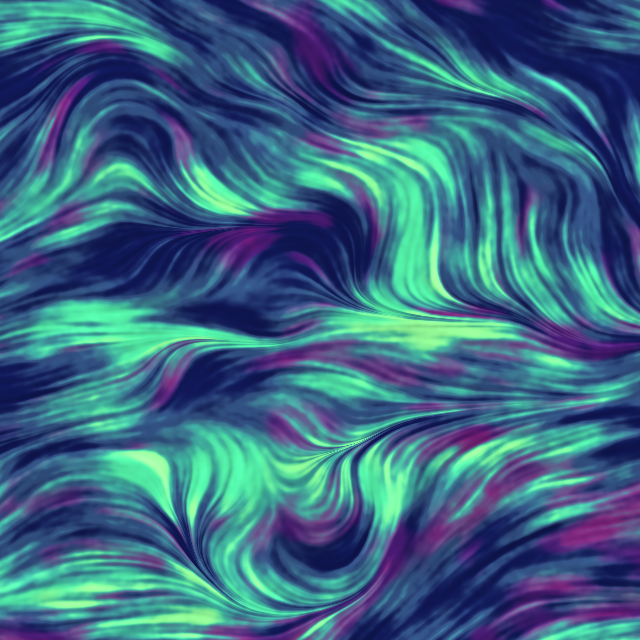
Write a WebGL 2 fragment shader that draws this background.

```glsl
#version 300 es
precision highp float;
// Silky strands of teal, green and violet combed along a swirling flow field.

uniform vec2 u_resolution;
out vec4 outColor;

// Flow
const int   STEPS = 52;
const float STEP_LENGTH = 0.004;
const float CALM_TURN = 0.7;
const float WILD_TURN = 2.3;
const vec2  BEND_SCALE = vec2(3.0, 5.0);
const vec2  RIPPLE_SCALE = vec2(8.0, 12.0);

// Strands
const vec2  FOLD_SCALE = vec2(4.0, 11.0);
const float LOCK_SCALE = 36.0;
const float HAIR_SCALE = 125.0;
const float FOLD_GAIN = 0.5;
const float SOURCE_GAIN = 0.36;
const float LOCK_GAIN = 1.25;
const float HAIR_GAIN = 1.5;
const float CONTRAST = 3.5;
const float TONE_SHIFT = -0.07;
const float SHEEN = 0.5;

// Bright ribbons
const float RIBBON_GAIN = 0.2;
const float RIBBON_SPACING = 0.255;
const float RIBBON_CENTER = 0.52;

// Colours, dark to bright
const vec3 NAVY    = vec3(0.06, 0.09, 0.33);
const vec3 SLATE   = vec3(0.19, 0.31, 0.50);
const vec3 TEAL    = vec3(0.23, 0.47, 0.56);
const vec3 SEA     = vec3(0.24, 0.66, 0.61);
const vec3 MINT    = vec3(0.31, 0.90, 0.63);
const vec3 LIME    = vec3(0.62, 0.96, 0.56);
const vec3 VIOLET  = vec3(0.30, 0.10, 0.45);
const vec3 MAUVE   = vec3(0.48, 0.32, 0.56);
const vec3 MAGENTA = vec3(0.56, 0.10, 0.46);

const float PI = 3.14159;
const mat2  TILT = mat2(0.8, 0.6, -0.6, 0.8); // keeps the grain off the axes

float hash(ivec2 cell, int seed) {
    uint h = uint(cell.x) * 1597u ^ uint(cell.y) * 51749u ^ uint(seed) * 7919u;
    h = h * 747796u + 28913u;
    h = ((h >> 15u) ^ h) * 277803u;
    h = ((h >> 13u) ^ h) * 668265u;
    h ^= h >> 16u;
    return float(h & 65535u) / 32767.5 - 1.0;
}

// Smooth value noise from -1 to 1
float noise(vec2 p, int seed) {
    ivec2 c = ivec2(floor(p));
    vec2 f = fract(p);
    f = f * f * f * (f * (f * 6.0 - 15.0) + 10.0);
    float low  = mix(hash(c, seed), hash(c + ivec2(1, 0), seed), f.x);
    float high = mix(hash(c + ivec2(0, 1), seed), hash(c + ivec2(1, 1), seed), f.x);
    return mix(low, high, f.y);
}

// Mostly level flow, with patches that curl strongly
vec2 flowDirection(vec2 p) {
    float wildness = smoothstep(0.0, 0.7, noise(p * 2.6, 1));
    float bend = noise(p * BEND_SCALE, 2) + 0.4 * noise(p * RIPPLE_SCALE, 3);
    float angle = mix(CALM_TURN, WILD_TURN, wildness) * bend;
    return vec2(cos(angle), sin(angle));
}

vec3 palette(float t) {
    vec3 c = mix(NAVY, SLATE, smoothstep(0.04, 0.32, t));
    c = mix(c, TEAL, smoothstep(0.36, 0.6, t));
    c = mix(c, SEA, smoothstep(0.58, 0.78, t));
    return mix(c, MINT, smoothstep(0.74, 0.96, t));
}

void main() {
    vec2 p = gl_FragCoord.xy / u_resolution.y;

    // Average noise of several sizes along the streamline
    vec2 q = p;
    vec4 sum = vec4(0.0);
    float total = 0.0;
    for (int i = 0; i < STEPS; i++) {
        float weight = 1.0 + cos(PI * float(i) / float(STEPS));
        vec2 grain = TILT * q;
        sum += weight * vec4(noise(q * FOLD_SCALE, 4), noise(grain * LOCK_SCALE, 5),
                             noise(grain * HAIR_SCALE, 6), noise(grain * LOCK_SCALE, 7));
        total += weight;
        q -= STEP_LENGTH * flowDirection(q);
    }
    sum /= total;

    // Brightness: ribbons, folds, locks and single hairs
    float drift = 1.3 * noise(p * vec2(2.5, 2.0), 8);
    float ribbon = cos(2.0 * PI * (p.y - RIBBON_CENTER) / RIBBON_SPACING + drift);
    float tone = FOLD_GAIN * sum.x + SOURCE_GAIN * noise(q * FOLD_SCALE, 9)
               + LOCK_GAIN * sum.y + HAIR_GAIN * sum.z
               + RIBBON_GAIN * ribbon + TONE_SHIFT;
    float light = 1.0 / (1.0 + exp(-CONTRAST * tone));
    vec3 color = palette(light);

    // Violet locks in the shade, with a few magenta patches
    float hue = 0.5 * noise(q * vec2(3.0, 8.0), 10) + 1.5 * sum.w + 0.8 * sum.z;
    float shade = 1.0 - smoothstep(0.45, 0.88, light);
    vec3 warm = mix(VIOLET, MAUVE, smoothstep(0.1, 0.65, light));
    warm = mix(warm, MAGENTA, 0.7 * smoothstep(0.55, 0.95, hue));
    color = mix(color, warm, 0.9 * shade * smoothstep(0.05, 0.5, hue));

    // Yellow-green glints on the brightest strands
    float glint = smoothstep(0.8, 0.97, light) * smoothstep(-0.1, 0.5, hue);
    color = mix(color, LIME, 0.8 * glint);

    // Silky sheen of single hairs
    color *= 1.0 + SHEEN * sum.z;

    outColor = vec4(color, 1.0);
}
```
